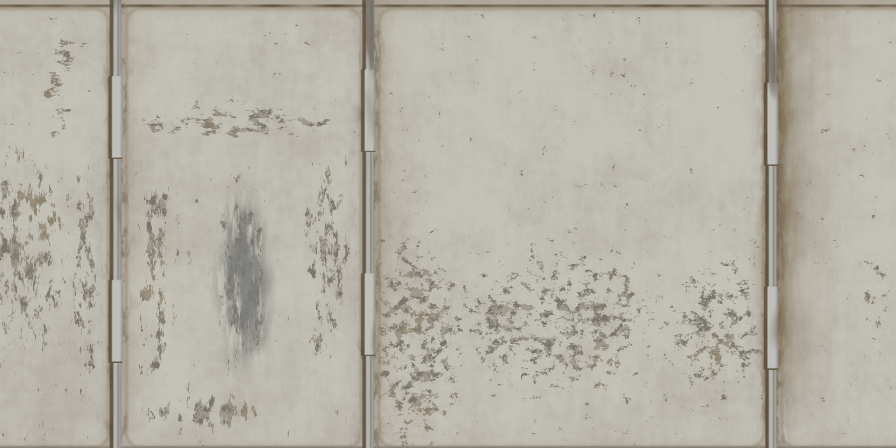
Reproduce this texture procedurally as a Shadertoy shader.

```glsl
const vec3 PAINT = vec3(0.77, 0.76, 0.72);
const vec3 DULL = vec3(0.70, 0.68, 0.64);
const vec3 WORN = vec3(0.60, 0.58, 0.53);
const vec3 BARE = vec3(0.43, 0.41, 0.37);
const vec3 TAN = vec3(0.56, 0.50, 0.40);
const vec3 GRIME = vec3(0.33, 0.27, 0.19);
const vec3 STEEL = vec3(0.47, 0.47, 0.46);
const vec3 BAR = vec3(0.75, 0.75, 0.73);

const float SPAN = 2.0;          // width of the wall, in heights
const float BAR_HALF = 0.009;
const float CLIP_HALF = 0.012;
const float CLIP_PERIOD = 0.455;
const float CLIP_LENGTH = 0.185;
const float RAIL_Y = 0.987;
const float RIM = 0.021;         // gap between seam and panel face
const float CORNER = 0.03;
const float WEAR_LEVEL = 0.68;   // lower means more bare metal
const float SCRAPE_Y = 0.68;     // above this, scrapes run sideways

// Seam position, rust to its right, clip offset
const vec3 SEAMS[3] = vec3[3](
    vec3(0.262, 0.12, 0.19), vec3(0.826, 0.22, 0.205), vec3(1.725, 1.0, 0.175));

// Worn areas: centre, half size
const int PATCHES = 12;
const vec4 WEAR[PATCHES] = vec4[PATCHES](
    vec4(0.05, 0.46, 0.11, 0.26), vec4(0.13, 0.81, 0.03, 0.14),
    vec4(0.19, 0.40, 0.03, 0.27), vec4(0.54, 0.38, 0.07, 0.20),
    vec4(0.73, 0.42, 0.05, 0.27), vec4(0.35, 0.36, 0.045, 0.28),
    vec4(0.51, 0.73, 0.23, 0.04), vec4(0.44, 0.08, 0.13, 0.05),
    vec4(0.93, 0.23, 0.12, 0.25), vec4(1.25, 0.28, 0.26, 0.17),
    vec4(1.61, 0.29, 0.12, 0.17), vec4(1.95, 0.33, 0.03, 0.10));
const vec4 SMUDGE = vec4(0.545, 0.38, 0.06, 0.19);

vec2 gradient(vec2 cell) {
    vec3 h = fract(cell.xyx * vec3(0.1031, 0.1030, 0.0973));
    h += dot(h, h.yzx + 33.33);
    float angle = 6.2832 * fract((h.x + h.y) * h.z);
    return vec2(cos(angle), sin(angle));
}

float noise(vec2 p) {
    vec2 i = floor(p), f = fract(p);
    vec2 u = f * f * f * (f * (f * 6.0 - 15.0) + 10.0);
    vec2 e = vec2(0.0, 1.0);
    float a = dot(gradient(i), f);
    float b = dot(gradient(i + e.yx), f - e.yx);
    float c = dot(gradient(i + e.xy), f - e.xy);
    float d = dot(gradient(i + e.yy), f - e.yy);
    return mix(mix(a, b, u.x), mix(c, d, u.x), u.y);
}

float fbm(vec2 p) {
    float sum = 0.0, amp = 1.0;
    for (int i = 0; i < 4; i++) {
        sum += amp * noise(p);
        p = p * 2.03 + 17.3;
        amp *= 0.7;
    }
    return sum;
}

float patchMask(vec2 p, vec4 area) {
    return 1.0 - smoothstep(0.45, 1.3, length((p - area.xy) / area.zw));
}

float roundBox(vec2 p, vec2 halfSize, float radius) {
    vec2 q = abs(p) - halfSize + radius;
    return length(max(q, 0.0)) + min(max(q.x, q.y), 0.0) - radius;
}

void mainImage(out vec4 fragColor, in vec2 fragCoord) {
    vec2 p = fragCoord / iResolution.xy * vec2(SPAN, 1.0);
    float aa = 1.0 / iResolution.y;

    // Distances to the seams on either side
    float toLeft = SPAN, toRight = SPAN;
    vec3 leftSeam = SEAMS[0], rightSeam = SEAMS[0];
    for (int i = 0; i < 3; i++) {
        float l = mod(p.x - SEAMS[i].x, SPAN), r = SPAN - l;
        if (l < toLeft) { toLeft = l; leftSeam = SEAMS[i]; }
        if (r < toRight) { toRight = r; rightSeam = SEAMS[i]; }
    }
    bool fromLeft = toLeft < toRight;
    float d = fromLeft ? toLeft : -toRight;
    vec3 seam = fromLeft ? leftSeam : rightSeam;

    // Paint, slightly duller low down and on the scraped panels
    float scraped = 1.0 - step(SEAMS[1].x, p.x);
    float broad = fbm(p * vec2(4.0, 4.5) + 4.0);
    float streak = fbm(p * vec2(28.0, 4.0));
    float fine = fbm(p * 50.0 + 9.0);
    float dull = 0.3 + 0.3 * broad + 0.12 * streak + 0.14 * fine + 0.08 * scraped - 0.1 * p.y;
    vec3 col = mix(PAINT, DULL, smoothstep(0.0, 0.85, dull));

    // Flaked paint, scraped upright on the narrow panels
    vec2 warped = p + 0.022 * vec2(noise(p * 13.0), noise(p * 13.0 + 31.0));
    float cover = 0.0;
    for (int i = 0; i < PATCHES; i++) cover = max(cover, patchMask(warped, WEAR[i]));
    float upright = fbm(p * vec2(46.0, 19.0));
    float sideways = fbm(p * vec2(22.0, 46.0) + 60.0);
    float speckle = fbm(p * vec2(34.0, 40.0) + 90.0);
    float scrapes = mix(upright, sideways, smoothstep(-0.05, 0.05, p.y - SCRAPE_Y));
    float flakes = mix(speckle, scrapes, scraped);
    float wear = smoothstep(-0.05, 0.35, flakes + 0.25 * broad + 0.7 * cover - WEAR_LEVEL);
    vec3 bare = mix(WORN, BARE, smoothstep(-0.2, 0.5, fine + 0.3 * flakes));
    bare = mix(bare, TAN, 0.6 * smoothstep(0.05, 0.4, noise(p * 7.0 + 50.0)));
    col = mix(col, bare, 0.85 * wear);
    float smudge = patchMask(warped, SMUDGE) * smoothstep(-0.65, 0.3, streak + 0.4 * upright);
    col = mix(col, STEEL, 0.85 * smudge);

    // Panel face with rounded corners and a stained rim
    vec2 halfSize = vec2(0.5 * (toLeft + toRight) - RIM, 0.5 * RAIL_Y - 0.005);
    vec2 local = vec2(0.5 * (toLeft - toRight), p.y - 0.5 * RAIL_Y + 0.002);
    float face = roundBox(local, halfSize, CORNER);
    col = mix(col, DULL, 0.7 * smoothstep(-aa, aa, face));
    col = mix(col, TAN, 0.3 * (1.0 - smoothstep(0.001, 0.004 + aa, abs(face))));
    col = mix(col, TAN, 0.2 * exp(min(face, 0.0) / 0.012));

    // Rust bleeding from the seams
    float bleed = exp(-toLeft / 0.045) * smoothstep(0.0, 0.35, p.y);
    bleed *= leftSeam.y * (0.95 + 0.3 * streak + 0.4 * broad);
    col = mix(col, TAN * 0.95, clamp(1.4 * bleed, 0.0, 0.85));
    float crust = exp(-abs(d) / 0.015);
    crust *= smoothstep(0.0, 0.6, fbm(p * vec2(34.0, 14.0)) + 0.5 * seam.y - 0.1);
    col = mix(col, GRIME, 0.9 * crust);

    // Top rail and its dark joint
    float jointWear = 0.6 + 0.7 * noise(p * vec2(14.0, 2.0));
    float joint = 1.0 - smoothstep(0.001, 0.003 + aa, abs(p.y - RAIL_Y));
    col = mix(col, GRIME, joint * clamp(jointWear, 0.0, 1.0));
    float foot = 1.0 - smoothstep(0.002, 0.004 + aa, p.y);
    col = mix(col, BARE, 0.5 * foot);

    // Seam: shadow, bar and repeated clips
    float along = mod(p.y - seam.z, CLIP_PERIOD);
    float clip = smoothstep(-aa, aa, along) * (1.0 - smoothstep(-aa, aa, along - CLIP_LENGTH));
    clip *= 1.0 - step(0.9, p.y);
    float halfWidth = mix(BAR_HALF, CLIP_HALF, clip);
    float shadow = 1.0 - smoothstep(0.003, 0.005 + aa, abs(d + halfWidth + 0.003));
    col = mix(col, GRIME, 0.8 * shadow);
    vec3 metal = mix(BAR * 0.94, BAR, clip) * (1.0 - 0.2 * smoothstep(0.3, 1.0, d / halfWidth));
    float grime = noise(p * vec2(20.0, 6.0)) + 0.45 * smoothstep(0.8, 0.95, p.y);
    metal = mix(metal, BARE, 0.75 * smoothstep(0.15, 0.5, grime));
    float crease = 1.0 - smoothstep(0.0005, 0.002 + aa, abs(d - 0.002));
    metal = mix(metal, BARE, 0.5 * crease * (1.0 - clip));
    metal = mix(metal, GRIME, 0.8 * (1.0 - smoothstep(0.001, 0.003 + aa, abs(along))));
    col = mix(col, metal, 1.0 - smoothstep(-aa, aa, abs(d) - halfWidth));

    fragColor = vec4(clamp(col, 0.0, 1.0), 1.0);
}
```
